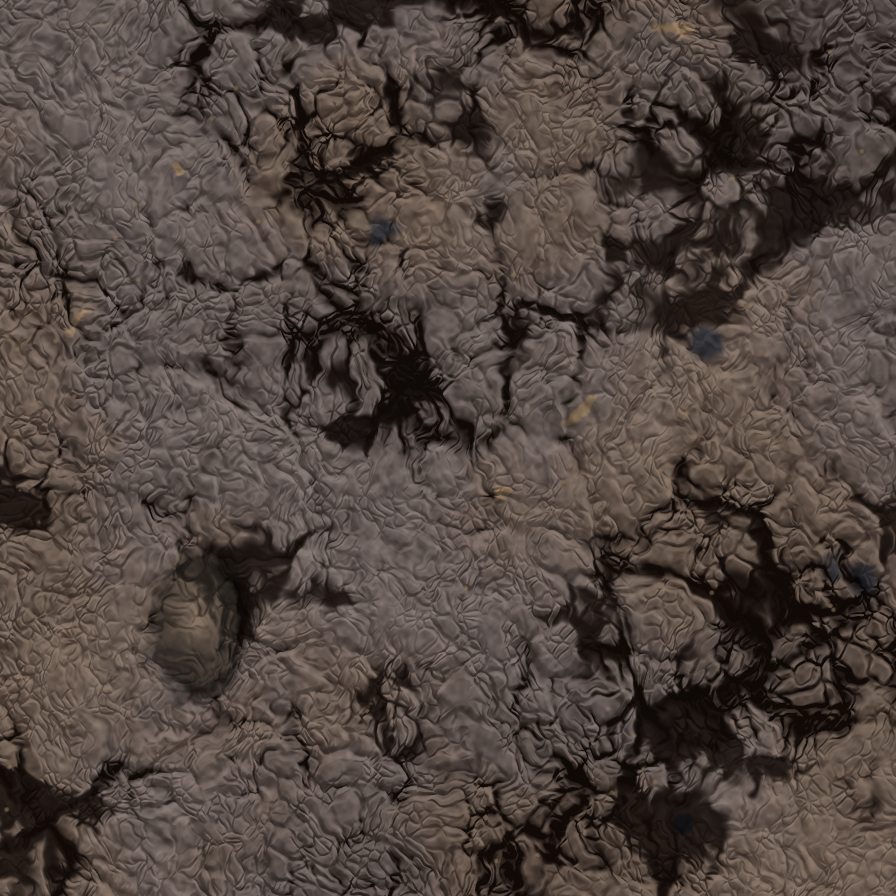
Write a three.js fragment shader that draws this texture.

```glsl
// Damp, crumbly brown soil with cracked clods, dark hollows, straw flecks and small stones.
varying vec2 vUv;

const vec3 HOLLOW_COLOR = vec3(0.06, 0.035, 0.025);
const vec3 CLOD_COLOR = vec3(0.45, 0.40, 0.375);
const vec3 WARM_TINT = vec3(1.02, 0.98, 0.92);
const vec3 COOL_TINT = vec3(0.99, 1.00, 1.03);
const vec3 STRAW_COLOR = vec3(0.50, 0.41, 0.31);
const vec3 STONE_COLOR = vec3(0.09, 0.10, 0.13);
const vec3 PEBBLE_COLOR = vec3(0.35, 0.30, 0.26);
const vec2 LIGHT_DIR = vec2(0.35, 0.94);
const vec2 PEBBLE_POS = vec2(0.22, 0.31);
const vec2 PEBBLE_SIZE = vec2(0.052, 0.078);
const float CLOD_SCALE = 8.0;     // largest clods across the canvas
const float CRACK_WIDTH = 0.20;   // in cell units
const float BASE_TONE = 0.73;
const float RELIEF = 0.06;        // strength of slope shading
const float CRACK_DEPTH = 0.55;
const float HOLLOW_LEVEL = 0.35;  // higher gives more hollows
const float GRAIN = 0.20;
const float MEAN_HEIGHT = 0.70;
const float SLOPE_STEP = 0.002;

vec2 hash2(vec2 p) {
  p = vec2(dot(p, vec2(127.1, 311.7)), dot(p, vec2(269.5, 183.3)));
  return fract(sin(p) * 43758.5);
}

float valueNoise(vec2 p) {
  vec2 i = floor(p), f = fract(p);
  f = f * f * (3.0 - 2.0 * f);
  float low = mix(hash2(i).x, hash2(i + vec2(1.0, 0.0)).x, f.x);
  float high = mix(hash2(i + vec2(0.0, 1.0)).x, hash2(i + 1.0).x, f.x);
  return mix(low, high, f.y);
}

float fbm(vec2 p) {
  float sum = 0.0, amp = 0.533;
  for (int i = 0; i < 4; i++) {
    sum += amp * valueNoise(p);
    p = mat2(1.6, 1.2, -1.2, 1.6) * p + 7.3;
    amp *= 0.5;
  }
  return sum;
}

// Cellular noise: nearest distance, gap to the second nearest, random value of the cell
vec3 cells(vec2 p) {
  vec2 base = floor(p);
  float near = 8.0, second = 8.0, id = 0.0;
  for (int y = -1; y <= 1; y++) {
    for (int x = -1; x <= 1; x++) {
      vec2 cell = base + vec2(float(x), float(y));
      float d = length(cell + hash2(cell) - p);
      if (d < near) { second = near; near = d; id = hash2(cell + 41.0).y; }
      else second = min(second, d);
    }
  }
  return vec3(near, second - near, id);
}

// Layers of rounded clods, split by cracks that open only in places; about 0 to 1
float clodHeight(vec2 p) {
  vec2 q = p + 0.06 * (vec2(fbm(p * 13.0), fbm(p * 13.0 + 31.0)) - 0.5);
  q += 0.007 * (vec2(valueNoise(p * 75.0), valueNoise(p * 75.0 + 9.0)) - 0.5);
  q *= vec2(1.12, 0.92);
  float smoothPatch = smoothstep(0.52, 0.68, fbm(p * 3.2 + 5.0));
  float sum = 0.0, total = 0.0, amp = 1.0, scale = CLOD_SCALE;
  for (int i = 0; i < 4; i++) {
    vec3 c = cells(q * scale + 13.0 * float(i));
    float dome = smoothstep(0.0, CRACK_WIDTH + 0.08 * float(i), c.y);
    dome *= 1.0 - 0.5 * c.x * c.x;
    float open = smoothstep(0.22, 0.62, valueNoise(q * scale * 0.6 + 3.7));
    open *= 1.0 - 0.4 * smoothPatch;
    sum += amp * mix(0.95, dome * (0.45 + 0.55 * c.z), open);
    total += amp;
    q = mat2(0.96, 0.28, -0.28, 0.96) * q;
    amp *= 0.66;
    scale *= 2.15;
  }
  return sum / total;
}

void main() {
  vec2 p = vUv;

  // Slope lighting, raised clods and dark cracks
  float h = clodHeight(p);
  vec2 slope = vec2(clodHeight(p + vec2(SLOPE_STEP, 0.0)),
                    clodHeight(p + vec2(0.0, SLOPE_STEP))) - h;
  float light = -dot(slope, LIGHT_DIR) / SLOPE_STEP * RELIEF;
  float tone = BASE_TONE + 0.40 * light / (1.0 + abs(light));
  tone += 0.35 * (h - MEAN_HEIGHT);
  tone -= CRACK_DEPTH * (1.0 - smoothstep(0.38, 0.64, h));

  // Broad light variation and fine grain
  tone += 0.45 * (fbm(p * 3.2 + 5.0) - 0.5);
  tone += GRAIN * (valueNoise(p * 190.0) + valueNoise(p * 95.0) - 1.0);

  // Ragged slanting hollows
  float broad = fbm(mat2(0.94, 0.34, -0.34, 0.94) * p * vec2(6.0, 9.5) + 19.0);
  float hollow = smoothstep(-0.04, 0.06, HOLLOW_LEVEL - broad - 0.5 * (h - MEAN_HEIGHT));
  tone *= 1.0 - 0.78 * hollow;

  vec3 color = mix(HOLLOW_COLOR, CLOD_COLOR, clamp(tone, 0.0, 1.2));
  color *= mix(WARM_TINT, COOL_TINT, smoothstep(0.3, 0.65, fbm(p * 5.0 + 50.0)));

  // Straw flecks and dark bluish stones
  float ragged = 0.022 * (fbm(p * 55.0) - 0.5) + 0.012 * (MEAN_HEIGHT - h);
  for (int i = 0; i < 5; i++) {
    vec2 seed = hash2(vec2(float(i), 8.0));
    vec2 d = p - hash2(vec2(float(i), 3.0));
    float a = 6.28 * seed.x;
    vec2 r = mat2(cos(a), -sin(a), sin(a), cos(a)) * d;
    r.x -= clamp(r.x, -0.022 * seed.y, 0.022 * seed.y);
    float straw = 1.0 - smoothstep(0.002, 0.006, length(r) + ragged);
    color = mix(color, STRAW_COLOR * (0.3 + 0.9 * tone), 0.8 * straw);
    float stone = length(p - hash2(vec2(float(i), 23.0))) + ragged;
    stone = 1.0 - smoothstep(0.008, 0.014 + 0.014 * seed.y, stone);
    color = mix(color, STONE_COLOR * (0.4 + 1.1 * tone), 0.75 * stone);
  }

  // One worn pebble in a dark, uneven socket
  vec2 e = (p - PEBBLE_POS) / PEBBLE_SIZE;
  float rim = length(e) + 16.0 * ragged;
  float socket = 1.0 - smoothstep(0.95, 1.35, rim);
  color *= 1.0 - 0.7 * socket * smoothstep(-1.2, 0.9, dot(e, vec2(0.6, -0.8)));
  float shine = 0.75 + 0.25 * dot(e, LIGHT_DIR) + 0.4 * exp(-7.0 * dot(e, e));
  vec3 pebble = PEBBLE_COLOR * shine * (0.35 + 0.9 * tone);
  color = mix(color, pebble, 1.0 - smoothstep(0.85, 1.0, rim));

  // Rare pale mineral grains
  vec3 grain = cells(p * 90.0);
  float glint = step(0.988, grain.z) * (1.0 - smoothstep(0.1, 0.35, grain.x));
  color = mix(color, STRAW_COLOR * 1.1, 0.6 * glint);

  gl_FragColor = vec4(color, 1.0);
}
```
